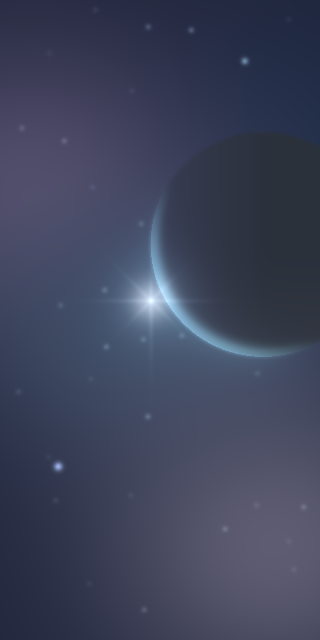
This background is drawn by a WebGL 2 fragment shader. Its source:

```glsl
#version 300 es
precision highp float;

uniform vec2 u_resolution;
out vec4 outColor;

// Lengths are in canvas widths
#define PLANET_CENTER vec2(0.823, 1.237)
#define PLANET_RADIUS 0.352
#define FLARE_CENTER vec2(0.472, 1.06)
#define LIGHT_DIRECTION vec2(-0.72, -0.694)
#define RIM_COLOR vec3(0.27, 0.43, 0.47)
#define FLARE_COLOR vec3(0.42, 0.39, 0.38)
#define STAR_CELL 0.125
#define STAR_DENSITY 0.27
#define STAR_SIZE 0.0095

float gaussian(vec2 offset, vec2 size) {
    vec2 q = offset / size;
    return exp(-dot(q, q));
}

vec3 hash3(vec2 cell) {
    vec3 q = fract(cell.xyx * vec3(0.1031, 0.1030, 0.0973));
    q += dot(q, q.yxz + 33.33);
    return fract((q.xxy + q.yzz) * q.zyx);
}

// Navy sky with three broad clouds
vec3 nebula(vec2 p) {
    vec3 color = vec3(0.122, 0.143, 0.228);
    color = mix(color, vec3(0.12, 0.18, 0.29), 0.7 * gaussian(p - vec2(0.9, 1.6), vec2(0.4)));
    color = mix(color, vec3(0.335, 0.310, 0.430), 0.97 * gaussian(p - vec2(0.1, 1.40), vec2(0.57, 0.47)));
    color = mix(color, vec3(0.255, 0.325, 0.425), 0.90 * gaussian(p - vec2(0.52, 0.95), vec2(0.58, 0.42)));
    return mix(color, vec3(0.372, 0.367, 0.455), 0.97 * gaussian(p - vec2(0.86, 0.30), vec2(0.56, 0.50)));
}

// One faint star in some of the grid cells, and two bright ones
vec3 stars(vec2 p) {
    vec2 cell = floor(p / STAR_CELL);
    vec3 h = hash3(cell + 7.0);
    vec2 position = (cell + 0.2 + 0.6 * h.xy) * STAR_CELL;
    float level = step(1.0 - STAR_DENSITY, h.z) * mix(0.04, 0.2, h.x * h.x);
    vec3 light = vec3(0.8, 0.95, 1.0) * level * gaussian(p - position, vec2(STAR_SIZE));
    light += vec3(0.28, 0.36, 0.38) * gaussian(p - vec2(0.765, 1.809), vec2(0.011));
    light += vec3(0.42, 0.47, 0.60) * gaussian(p - vec2(0.182, 0.542), vec2(0.013));
    return light;
}

vec3 addPlanet(vec3 sky, vec2 p) {
    vec2 q = p - PLANET_CENTER;
    float edge = length(q) - PLANET_RADIUS;
    float facing = dot(normalize(q + 1e-5), LIGHT_DIRECTION);

    // Dark disc, bluer towards its left limb
    float shade = smoothstep(0.05, -0.38, q.x);
    vec3 disc = mix(vec3(0.168, 0.192, 0.232), vec3(0.215, 0.235, 0.325), shade);
    disc += vec3(0.025, 0.02, 0.025) * smoothstep(0.0, -0.35, q.y);
    vec3 color = mix(disc, sky, smoothstep(-0.012, 0.008, edge));

    // Bright crescent with a wide inner glow
    float lit = smoothstep(0.15, 1.0, facing);
    float width = edge < 0.0 ? mix(0.014, 0.028, lit) : 0.010;
    float crescent = exp(-pow((edge + 0.008) / width, 2.0));
    float haze = exp(-abs(edge) / 0.05);
    return color + RIM_COLOR * lit * (0.72 * crescent + 0.20 * haze);
}

// Thin ray along the x axis, fading with distance
float ray(vec2 q, float reach) {
    float along = abs(q.x) / reach;
    return exp(-pow(q.y / 0.008, 2.0)) * exp(-2.0 * along * along);
}

vec3 flare(vec2 p) {
    vec2 q = p - FLARE_CENTER;
    vec2 diagonal = vec2(q.x + q.y, q.x - q.y) * 0.7071;
    float core = gaussian(q, vec2(0.058));
    float halo = gaussian(q, vec2(0.13));
    float rays = ray(q, 0.20) + ray(q.yx, q.y < 0.0 ? 0.23 : 0.13);
    rays += 0.7 * (ray(diagonal, 0.13) + ray(diagonal.yx, 0.17));
    return FLARE_COLOR * core + vec3(0.09, 0.13, 0.15) * halo + vec3(0.07, 0.08, 0.09) * rays;
}

void main() {
    vec2 p = gl_FragCoord.xy / u_resolution.x;
    vec3 color = addPlanet(nebula(p) + stars(p), p);
    vec3 light = flare(p);
    color += light * (1.0 - 0.45 * color);
    outColor = vec4(color, 1.0);
}
```
